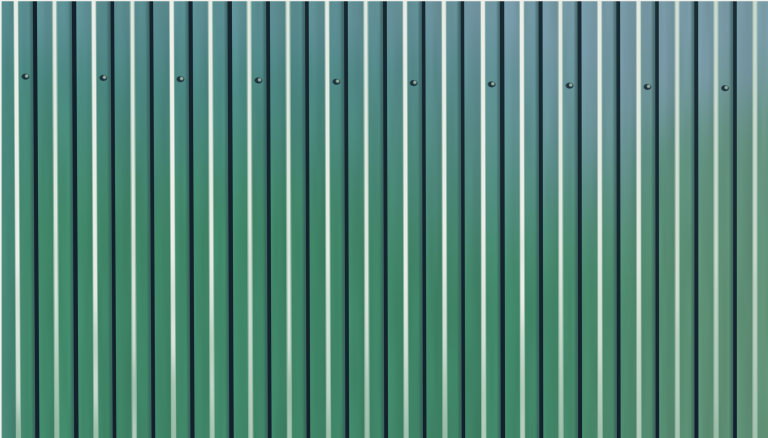
A Shadertoy shader for this texture:

```glsl
// Ribbed green metal fence: vertical ribs with a bright lit edge and a dark groove,
// a row of screws on every second rib, and a soft sky reflection over the paint.
// Ribs repeat with fract(); hashes vary each rib and value noise clouds the sheen.

const float PITCH = 0.05058;        // rib spacing, in canvas widths
const float FIRST_RIB = 0.0221;     // first lit edge
const float LEAN = 0.0034;          // slant of the ribs, strongest at the left
const float GROOVE_AT = 0.49;       // groove place within a rib (0 to 1)
const float GLINT_HALF = 0.043;     // half widths, in rib spacings
const float GLOW_HALF = 0.068;
const float GROOVE_HALF = 0.050;
const float SCREW_AT = 0.235;
const float SCREW_RADIUS = 0.0044;  // in canvas widths
const vec2 SCREW_ROW = vec2(0.826, 0.797); // height at left and right
const vec2 BORDER = vec2(0.0022, 0.003);   // pale strip at left and top

const vec3 GREEN = vec3(0.255, 0.535, 0.415);
const vec3 TEAL = vec3(0.31, 0.54, 0.54);
const vec3 SKY = vec3(0.49, 0.62, 0.68);
const vec3 SAGE = vec3(0.42, 0.59, 0.49);
const vec3 SHADE = vec3(0.20, 0.33, 0.33);
const vec3 GROOVE = vec3(0.07, 0.13, 0.17);
const vec3 PALE = vec3(0.65, 0.77, 0.69);
const vec3 GLINT = vec3(0.93, 0.94, 0.92);

float hash(vec2 p) {
    vec3 q = fract(p.xyx * vec3(0.1031, 0.1030, 0.0973));
    q += dot(q, q.yzx + 33.33);
    return fract((q.x + q.y) * q.z);
}

float noise(vec2 p) {
    vec2 i = floor(p), f = fract(p);
    f = f * f * (3.0 - 2.0 * f);
    return mix(mix(hash(i), hash(i + vec2(1, 0)), f.x),
               mix(hash(i + vec2(0, 1)), hash(i + vec2(1, 1)), f.x), f.y);
}

// Smooth-edged coverage of |d| < halfWidth
float band(float d, float halfWidth, float soft) {
    return 1.0 - smoothstep(halfWidth - soft, halfWidth + soft, abs(d));
}

// Painted sheet with the blurred surroundings reflected in it
vec3 paint(vec2 uv, float side) {
    float cloud = noise(uv * vec2(5.0, 4.0)) - 0.5;
    float height = uv.y + 0.12 * cloud;
    vec3 col = mix(GREEN, TEAL, smoothstep(0.45, 1.0, height + 0.12 * uv.x));
    float right = smoothstep(0.35, 0.85, uv.x);
    float sky = smoothstep(0.25, 0.95, height) * right
              + 0.35 * smoothstep(0.8, 1.0, height);
    float farRight = smoothstep(0.79, 0.86, uv.x + 0.04 * cloud);
    sky *= 1.0 - 0.75 * farRight * (1.0 - smoothstep(0.6, 0.82, height));
    col = mix(col, SAGE, 0.75 * smoothstep(0.65, 0.98, uv.x));
    col = mix(col, SKY, clamp(sky * (0.75 + 0.2 * side), 0.0, 0.9));
    return mix(col, TEAL, 0.5 * (1.0 - smoothstep(0.0, 0.05, uv.x)));
}

void mainImage(out vec4 fragColor, in vec2 fragCoord) {
    vec2 uv = fragCoord / iResolution.xy;
    float aspect = iResolution.y / iResolution.x;
    float pixel = 1.0 / iResolution.x;
    float soft = 0.7 * pixel / PITCH;

    // Rib coordinate: whole numbers lie on the lit edges
    float x = uv.x + LEAN * (uv.y - 0.5) * (1.0 - uv.x);
    float rib = (x - FIRST_RIB) / PITCH;
    float ribId = floor(rib), t = fract(rib);
    float edgeId = floor(rib + 0.5);
    float ribRand = hash(vec2(ribId + 7.0, 3.0));
    float edgeRand = hash(vec2(edgeId + 5.0, 11.0));

    // Raised and sunken faces, with fine brushed grain
    float grooveD = t - GROOVE_AT - 0.02 * (ribRand - 0.5);
    float side = step(0.0, grooveD);
    vec3 col = paint(uv, side);
    float grain = noise(vec2(rib * 9.0, uv.y * 7.0)) - 0.5;
    col *= 1.0 + 0.05 * grain + 0.05 * (ribRand - 0.5) + 0.03 * (side - 0.5);
    col *= 1.0 - 0.08 * smoothstep(0.5, 0.95, t);

    // Groove, with a soft shadow along its left
    float shadow = band(grooveD + 0.055, 0.065, 0.035 + soft);
    col = mix(col, SHADE, 0.6 * shadow);
    float grooveHalf = GROOVE_HALF * (0.9 + 0.25 * ribRand);
    col = mix(col, mix(GROOVE, SHADE, 0.25 * uv.y * uv.x), band(grooveD, grooveHalf, soft));

    // Lit edge: pale flank around a bright core that dulls downward
    float edgeD = rib - edgeId - 0.015 * (edgeRand - 0.5);
    float wear = noise(vec2(edgeId * 3.7, uv.y * 9.0));
    float lit = smoothstep(-0.25, 0.5, uv.y + 0.25 * (wear - 0.5));
    lit *= (0.82 + 0.18 * edgeRand) * (1.0 - 0.35 * smoothstep(0.7, 1.0, uv.x));
    col = mix(col, PALE, 0.75 * band(edgeD, GLOW_HALF, soft));
    float glintHalf = GLINT_HALF * (0.85 + 0.3 * edgeRand);
    col = mix(col, GLINT, lit * band(edgeD, glintHalf, soft));

    // Screws: dark head with a light cap on every second rib
    float pairId = floor(rib / 2.0);
    float rowY = mix(SCREW_ROW.x, SCREW_ROW.y, uv.x);
    vec2 q = vec2((rib - 2.0 * pairId - SCREW_AT) * PITCH, (uv.y - rowY) * aspect);
    q.x += 0.0015 * (hash(vec2(pairId + 2.0, 19.0)) - 0.5);
    float head = band(length(q * vec2(0.9, 1.15)), SCREW_RADIUS, pixel);
    float cap = band(length(q - SCREW_RADIUS * vec2(0.35, 0.2)), 0.5 * SCREW_RADIUS, pixel);
    col = mix(col, GROOVE, 0.85 * head);
    col = mix(col, PALE, 0.85 * cap);

    // Pale strip along the left and top
    vec2 inside = smoothstep(BORDER - pixel, BORDER + pixel, vec2(uv.x, 1.0 - uv.y));
    col = mix(GLINT, col, inside.x * inside.y);
    fragColor = vec4(clamp(col, 0.0, 1.0), 1.0);
}
```
